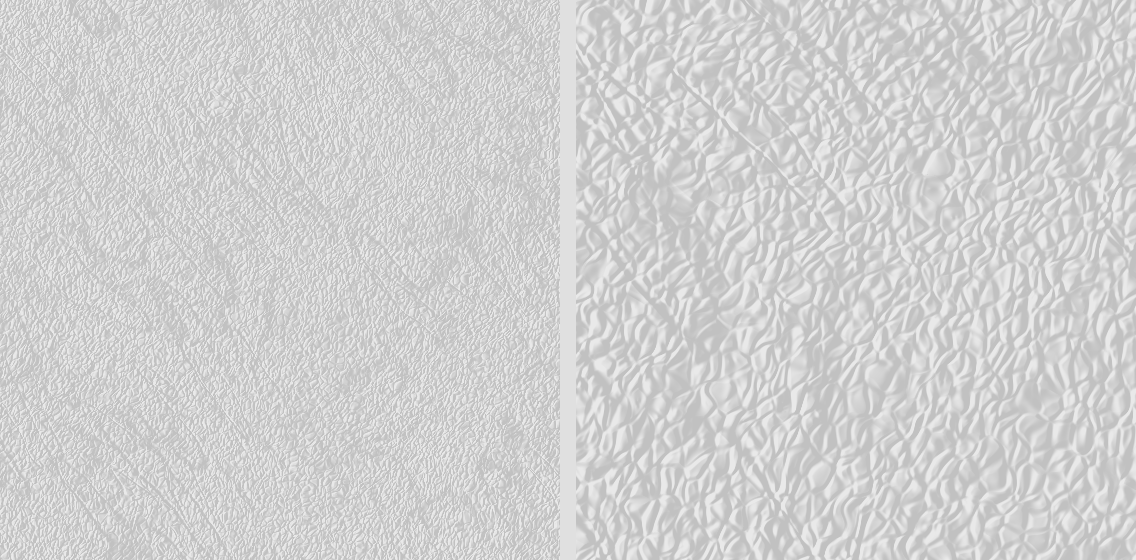
Left, the full canvas; right, a detail of the centre.
Give the GLSL for this texture, as a Shadertoy shader.

```glsl
// Pale grey leather: small warped pebbles, fine pores and thin diagonal creases
// form a height field, which is lit from the left by its slope
// and toned from a flat grey floor up to crisp highlights.

vec2 hash22(vec2 p) {
    vec3 q = fract(vec3(p.xyx) * vec3(0.1031, 0.1030, 0.0973));
    q += dot(q, q.yzx + 33.33);
    return fract((q.xx + q.yz) * q.zy);
}

float noise(vec2 p) {
    vec2 cell = floor(p), f = fract(p);
    f = f * f * (3.0 - 2.0 * f);
    float low = mix(hash22(cell).x, hash22(cell + vec2(1, 0)).x, f.x);
    float high = mix(hash22(cell + vec2(0, 1)).x, hash22(cell + vec2(1, 1)).x, f.x);
    return mix(low, high, f.y);
}

// Rounded cells: 0 in the gaps between pebbles, 1 on their tops
float pebbles(vec2 p) {
    vec2 cell = floor(p), f = fract(p);
    float nearest = 8.0, second = 8.0;
    for (int y = -1; y <= 1; y++) {
        for (int x = -1; x <= 1; x++) {
            vec2 offset = vec2(x, y);
            float d = length(offset + hash22(cell + offset) - f);
            second = min(second, max(nearest, d));
            nearest = min(nearest, d);
        }
    }
    return smoothstep(0.0, 0.5, second - nearest);
}

// Thin grooves along the mid level of noise stretched in one direction
float creases(vec2 p, float angle, vec2 scale) {
    vec2 along = vec2(cos(angle), sin(angle));
    vec2 q = vec2(dot(p, along), dot(p, vec2(-along.y, along.x))) * scale;
    float groove = 1.0 - smoothstep(0.0, 0.09, abs(noise(q + 40.0) - 0.5));
    return groove * smoothstep(0.35, 0.65, noise(p * 6.0 + angle * 9.0 + 20.0));
}

float leatherHeight(vec2 p) {
    // Slow bending of creases, then a finer distortion of the grain
    vec2 bent = p + 0.03 * vec2(noise(p * 6.0), noise(p * 6.0 + 17.0));
    bent += 0.006 * vec2(noise(p * 32.0 + 5.0), noise(p * 32.0 + 71.0));
    vec2 grain = bent + 0.006 * vec2(noise(p * 85.0 + 9.0), noise(p * 85.0 + 53.0));
    grain.x -= 0.25 * grain.y;

    float height = 0.5 * pebbles(grain * vec2(118.0, 84.0) + 10.0);
    height += 0.8 * noise(grain * vec2(225.0, 170.0) + 60.0);
    height += 0.4 * noise(bent * vec2(110.0, 80.0) + 31.0);

    float folds = creases(bent, -0.92, vec2(6.0, 27.0));
    folds = max(folds, 0.9 * creases(bent + 0.37, -0.75, vec2(8.0, 34.0)));
    folds = max(folds, 0.8 * creases(bent + 0.71, -1.10, vec2(8.0, 36.0)));
    folds = max(folds, 0.6 * creases(bent + 0.13, 0.80, vec2(9.0, 38.0)));
    return height * (1.0 - 0.35 * folds) - 0.4 * folds;
}

void mainImage(out vec4 fragColor, in vec2 fragCoord) {
    vec2 p = fragCoord / iResolution.y;

    // Slope towards the light, with some shade in the hollows
    vec2 towardLight = 0.0016 * normalize(vec2(-1.0, 0.2));
    float height = leatherHeight(p);
    float slope = height - leatherHeight(p + towardLight);
    float light = slope + 0.17 * (height - 0.8);

    // Broad patches where the hide is flatter or slightly brighter
    float patches = noise(p * 5.0 + 3.0);
    light = light * mix(0.9, 1.1, patches) + 0.04 * (patches - 0.5);

    float tone = mix(0.755, 0.915, smoothstep(-0.24, 0.34, light));
    fragColor = vec4(vec3(tone), 1.0);
}
```
